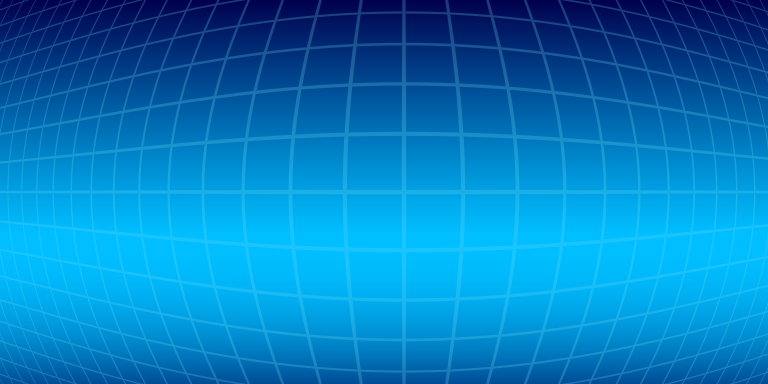
A WebGL 1 fragment shader for this background:

```glsl
precision highp float;

uniform vec2 u_resolution;

// Grid, in units of the canvas height
const vec2 LENS_CENTER = vec2(0.052, 0.0);
const float CELL_SIZE = 0.15625;
const float LINE_HALF_WIDTH = 0.037;   // fraction of a cell
const float LINE_OPACITY = 0.25;
const float LENS_Y_WEIGHT = 2.05;
const float LENS_BEND = 0.634;
const float LENS_EDGE_BEND = 0.261;

// Glow, measured downwards from the top edge
const float GLOW_TOP = 0.61;
const float GLOW_BOTTOM = 0.64;
const float UPPER_FALLOFF = 1.1;
const float LOWER_FALLOFF = 2.0;
const float LOWER_DIMMING = 0.6;

const vec3 NAVY = vec3(0.0, 0.0, 0.30);
const vec3 AZURE = vec3(0.0, 0.745, 1.0);
const vec3 LINE_COLOR = vec3(0.42, 0.86, 0.96);

// Bulging lens: cells shrink with elliptical distance from the center
vec2 gridCoord(vec2 p) {
    vec2 q = p - LENS_CENTER;
    float d = q.x * q.x + LENS_Y_WEIGHT * q.y * q.y;
    return q / CELL_SIZE * (1.0 + d * (LENS_BEND + LENS_EDGE_BEND * d));
}

// Box-filtered coverage of both line families
float gridCoverage(vec2 p, float pixel) {
    vec2 cell = gridCoord(p);
    vec2 dx = gridCoord(p + vec2(pixel, 0.0)) - cell;
    vec2 dy = gridCoord(p + vec2(0.0, pixel)) - cell;
    vec2 footprint = sqrt(dx * dx + dy * dy);
    vec2 dist = abs(fract(cell + 0.5) - 0.5);
    vec2 upper = min(dist + 0.5 * footprint, vec2(LINE_HALF_WIDTH));
    vec2 lower = max(dist - 0.5 * footprint, vec2(-LINE_HALF_WIDTH));
    vec2 coverage = clamp((upper - lower) / footprint, 0.0, 1.0);
    return max(coverage.x, coverage.y);
}

// Bright horizontal band fading to navy above and blue below
vec3 background(float depth) {
    float above = max(1.0 - depth / GLOW_TOP, 0.0);
    float below = max((depth - GLOW_BOTTOM) / (1.0 - GLOW_BOTTOM), 0.0);
    float glow = 1.0 - pow(above, UPPER_FALLOFF)
                     - LOWER_DIMMING * pow(below, LOWER_FALLOFF);
    return mix(NAVY, AZURE, glow);
}

void main() {
    vec2 p = (gl_FragCoord.xy - 0.5 * u_resolution) / u_resolution.y;
    float depth = 0.5 - p.y;
    float grid = gridCoverage(p, 1.0 / u_resolution.y);
    vec3 color = mix(background(depth), LINE_COLOR, LINE_OPACITY * grid);
    gl_FragColor = vec4(color, 1.0);
}
```
